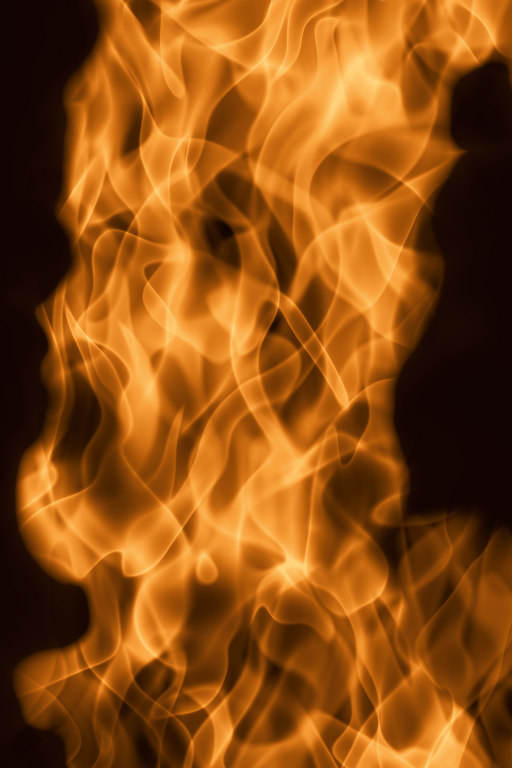
Write a WebGL 2 fragment shader that draws this texture.

```glsl
#version 300 es
precision highp float;
// Draws a tall column of orange fire: folded, glowing sheets on a near-black ground.
uniform vec2 u_resolution;
out vec4 fragColor;

// Integer lattice hash, two values in -1..1
vec2 hash2(vec2 cell) {
    uvec2 v = uvec2(ivec2(cell)) * 1664525u + 1013904223u;
    v.x += v.y * 1664525u;
    v.y += v.x * 1664525u;
    v ^= v >> 16u;
    v.x += v.y * 1664525u;
    v.y += v.x * 1664525u;
    v ^= v >> 16u;
    return vec2(v & 65535u) / 32767.5 - 1.0;
}

// Gradient noise, roughly -0.7..0.7
float noise(vec2 p) {
    vec2 i = floor(p), f = p - i;
    vec2 u = f * f * f * (f * (f * 6.0 - 15.0) + 10.0);
    float a = dot(hash2(i), f);
    float b = dot(hash2(i + vec2(1, 0)), f - vec2(1, 0));
    float c = dot(hash2(i + vec2(0, 1)), f - vec2(0, 1));
    float d = dot(hash2(i + vec2(1, 1)), f - vec2(1, 1));
    return mix(mix(a, b, u.x), mix(c, d, u.x), u.y);
}

// Bends space into curls, large ones first
vec2 curl(vec2 p, float seed) {
    p += 0.12 * vec2(noise(p * vec2(4.0, 5.0) + seed), noise(p * vec2(5.0, 3.5) - seed));
    p += 0.05 * vec2(noise(p * vec2(9.0, 10.0) - seed), noise(p * 9.0 + seed + 31.7));
    return p;
}

// Folded sheet: x is a fill with one crisp side and one fading side, y its bright thread
vec2 sheet(vec2 p, float seed, float scale) {
    float d = noise(p * vec2(7.0, 2.6) * scale + seed);
    float soft = smoothstep(-0.15, 0.35, noise(p * 5.0 - seed));
    float blur = mix(0.025, 0.13, soft);
    float fill = smoothstep(-blur, blur, d) * exp(-4.2 * max(d, 0.0));
    float thread = exp(-abs(d - 0.6 * blur) / (0.5 * blur + 0.012)) * (1.0 - 0.75 * soft);
    return vec2(fill, thread);
}

// Distance inside the column outline, with a round gap at the upper right
float columnDepth(vec2 p) {
    float left = -0.245 + 0.05 * p.y;
    float bulge = p.y + 0.06;
    float right = 0.18 + (bulge > 0.0 ? 0.9 : 0.5) * bulge * bulge;
    float gap = length(p - vec2(0.335, 0.36)) - 0.085;
    return min(min(p.x - left, right - p.x), gap);
}

// Heat to colour: black-brown, amber, orange, pale gold
vec3 fireColor(float heat) {
    vec3 c = mix(vec3(0.072, 0.014, 0.010), vec3(0.29, 0.14, 0.00), smoothstep(0.0, 0.22, heat));
    c = mix(c, vec3(0.47, 0.23, 0.02), clamp((heat - 0.2) / 0.2, 0.0, 1.0));
    c = mix(c, vec3(0.66, 0.33, 0.03), clamp((heat - 0.4) / 0.2, 0.0, 1.0));
    c = mix(c, vec3(0.85, 0.46, 0.09), clamp((heat - 0.6) / 0.2, 0.0, 1.0));
    c = mix(c, vec3(0.97, 0.62, 0.22), clamp((heat - 0.8) / 0.2, 0.0, 1.0));
    return mix(c, vec3(1.0, 0.82, 0.48), clamp((heat - 1.0) / 0.35, 0.0, 1.0));
}

void main() {
    vec2 p = (gl_FragCoord.xy - 0.5 * u_resolution) / u_resolution.y;

    // Overlapping sheets, screened together
    float shade = 1.0, threads = 0.0;
    for (int i = 0; i < 7; i++) {
        float k = float(i), seed = 13.7 * k + 5.3;
        vec2 q = curl(p, seed);
        q.x += q.y * (mod(k, 3.0) - 1.0) * 0.35;
        vec2 s = sheet(q, seed, 0.8 + 0.24 * k);
        shade *= 1.0 - 0.46 * s.x;
        threads += s.y * smoothstep(-0.2, 0.3, noise(q * 6.0 + seed + 17.1));
    }
    float glow = 1.0 - shade;

    // Soft body, upward streaks and dark pockets, then a steep contrast curve
    vec2 w = curl(p, 71.3);
    float body = 0.27 + 0.5 * noise(w * vec2(6.0, 4.0) + 9.1);
    body += 0.14 * noise(w * vec2(34.0, 5.0)) + 0.10 * noise(w * vec2(60.0, 9.0) + 3.3);
    float heat = 1.0 - (1.0 - body) * shade;
    heat *= 1.0 - 0.38 * smoothstep(0.05, 0.45, noise(w * vec2(8.0, 5.0) + 47.9));
    heat = 1.25 * pow(max(heat, 0.0), 2.3) + 0.17 * threads * (0.35 + heat);

    // Column outline: lit rim, ragged hooks, edges from crisp to blurred
    float depth = columnDepth(curl(w, 23.9)) + 0.05 * noise(w * vec2(13.0, 7.0) + 61.7);
    float soft = mix(0.008, 0.05, smoothstep(-0.1, 0.4, noise(p * 7.0 + 83.1)));
    float inside = smoothstep(-soft, soft + 0.015, depth);
    heat = inside * (heat + 0.18 * exp(-max(depth, 0.0) / 0.015) * (1.0 - 12.0 * soft));

    // Dim wisps at the lower right, and a trace of haze around the column
    float top = 1.0 - smoothstep(-0.24, -0.13, w.y + 0.1 * noise(p * 8.0));
    float wisp = top * smoothstep(0.14, 0.22, w.x) * (0.75 * glow * glow + 0.07 * threads);
    float haze = 0.12 * glow * exp(-max(-depth, 0.0) / 0.05);
    heat = max(heat, max(wisp, haze));

    fragColor = vec4(fireColor(heat), 1.0);
}
```
